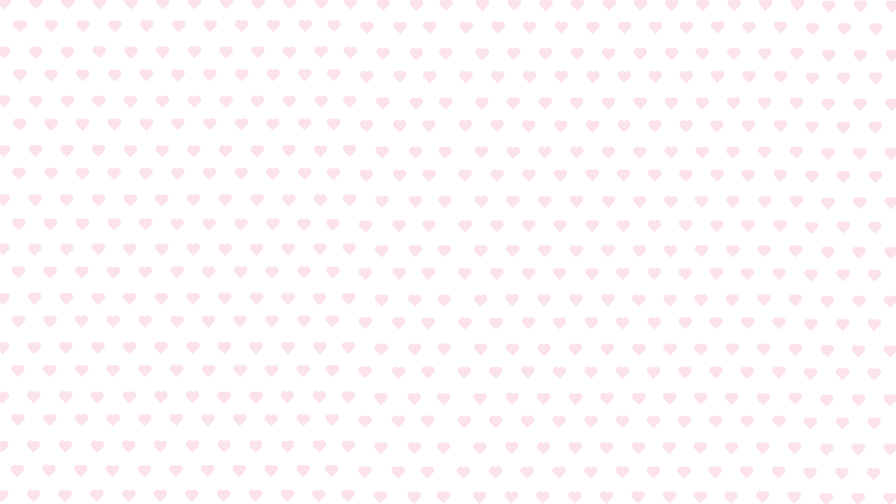
A Shadertoy shader for this pattern:

```glsl
const float CANVAS_HEIGHT = 432.0;            // design units from top to bottom
const vec3  PAPER = vec3(1.0);
const vec3  PINK = vec3(0.99, 0.885, 0.918);
const vec2  PITCH = vec2(27.18, 42.22);       // column and row spacing
const vec2  FIRST_HEART = vec2(16.0, 22.4);   // first heart of the main lattice
const vec2  STAGGER = vec2(13.8, -19.6);      // offset of the second lattice
const float HEART_SIZE = 9.5;
const float SHEAR = 0.0052;                   // leftward drift down the canvas
const float JITTER = 0.5;
const vec2  SEAMS = vec2(10.5, 24.5);         // columns after which rows drop
const vec2  SEAM_DROPS = vec2(1.4, 1.3);
const vec4  UNEVEN_SHIFTS = vec4(-2.4, -1.5, 0.0, -2.0);
const int   UNEVEN_START = 10;
const float WIDE_SHIFT = 2.0;                 // offset of columns past the uneven ones

vec2 hash22(vec2 p) {
    vec3 q = fract(p.xyx * vec3(0.1031, 0.1030, 0.0973));
    q += dot(q, q.yzx + 33.33);
    return fract((q.xx + q.yz) * q.zy);
}

float dot2(vec2 v) { return dot(v, v); }

// Signed distance to a heart with its tip at the origin, pointing down
float heartDistance(vec2 p) {
    p.x = abs(p.x);
    if (p.x + p.y > 1.0) return length(p - vec2(0.25, 0.75)) - sqrt(2.0) / 4.0;
    float nearest = min(dot2(p - vec2(0.0, 1.0)), dot2(p - 0.5 * max(p.x + p.y, 0.0)));
    return sqrt(nearest) * sign(p.x - p.y);
}

// Horizontal irregularity shared by every heart in a column
float columnShift(float column) {
    int i = int(column) - UNEVEN_START;
    if (i < 0) return 0.0;
    if (i < 4) return UNEVEN_SHIFTS[i];
    return WIDE_SHIFT * (1.0 - smoothstep(18.0, 23.0, column));
}

float rowDrop(float column) {
    return dot(step(SEAMS, vec2(column)), SEAM_DROPS);
}

// Distance to the nearest heart of one lattice; p.y grows downwards
float latticeDistance(vec2 p, vec2 origin, float fifthRowDrop, float seed) {
    vec2 cell = round((p - origin) / PITCH);
    vec2 center = origin + cell * PITCH;
    center.x += columnShift(cell.x);
    center.y += rowDrop(cell.x) + fifthRowDrop * float(mod(cell.y, 5.0) == 4.0);
    center += JITTER * (hash22(cell + seed) - 0.5);
    vec2 local = (p - center) * vec2(1.0, -1.0) / HEART_SIZE;
    return heartDistance(local + vec2(0.0, 0.552)) * HEART_SIZE;
}

void mainImage(out vec4 fragColor, in vec2 fragCoord) {
    float pixel = CANVAS_HEIGHT / iResolution.y;
    vec2 p = vec2(fragCoord.x, iResolution.y - fragCoord.y) * pixel;
    p.x += SHEAR * (p.y - 0.5 * CANVAS_HEIGHT);

    // Two staggered lattices
    float d = latticeDistance(p, FIRST_HEART, 1.2, 17.0);
    d = min(d, latticeDistance(p, FIRST_HEART + STAGGER, 0.0, 71.0));

    float ink = 1.0 - smoothstep(-0.6 * pixel, 0.6 * pixel, d);
    fragColor = vec4(mix(PAPER, PINK, ink), 1.0);
}
```
